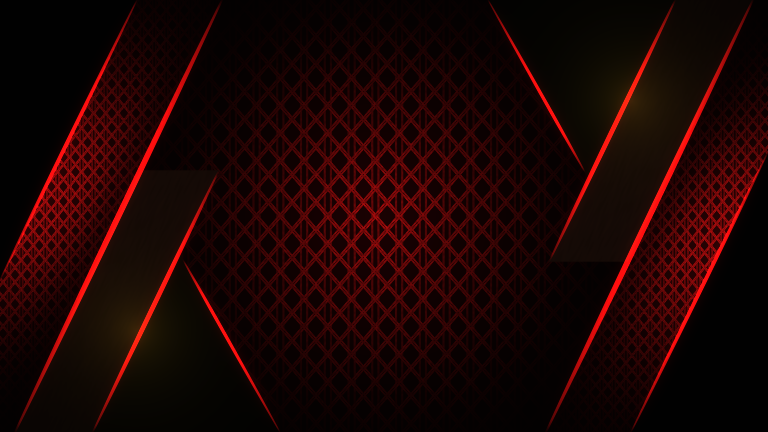
A WebGL 2 fragment shader for this background:

```glsl
#version 300 es
precision highp float;
// Dark red lattice between slanted panels with glowing, tapered edges.
uniform vec2 u_resolution;
out vec4 outColor;

const vec3 RED = vec3(0.96, 0.05, 0.05);
const vec3 LATTICE_RED = vec3(0.66, 0.045, 0.045);
const vec3 PANEL_BROWN = vec3(0.075, 0.036, 0.022);
const vec3 OLIVE = vec3(0.19, 0.14, 0.02);

vec2 hashGradient(vec2 cell) {
    vec2 k = vec2(dot(cell, vec2(127.1, 311.7)), dot(cell, vec2(269.5, 183.3)));
    return 2.0 * fract(sin(k) * 43758.5) - 1.0;
}

float gradientNoise(vec2 p) {
    vec2 i = floor(p), f = fract(p);
    vec2 w = f * f * (3.0 - 2.0 * f);
    vec2 e = vec2(1.0, 0.0);
    float low = mix(dot(hashGradient(i), f),
                    dot(hashGradient(i + e.xy), f - e.xy), w.x);
    float high = mix(dot(hashGradient(i + e.yx), f - e.yx),
                     dot(hashGradient(i + e.xx), f - e.xx), w.x);
    return mix(low, high, w.y);
}

// Signed distance to the line from a to b; positive on the right when b is lower.
float sideOf(vec2 p, vec2 a, vec2 b) {
    vec2 d = normalize(b - a), v = p - a;
    return d.x * v.y - d.y * v.x;
}

float fill(float d, float pixel) {
    return smoothstep(-pixel, pixel, d);
}

// Pair of parallel strokes repeated once per unit of t.
float doubleStroke(float t, float gap, float width, float pixel) {
    float d = abs(abs(fract(t + 0.5) - 0.5) - gap);
    return 1.0 - smoothstep(width, width + pixel, d);
}

// Crossing diagonals and paired verticals, with a fine beaded grain.
float lattice(vec2 p, vec2 cell, float pixel) {
    vec2 t = p / cell;
    float blur = 1.2 * pixel / cell.x;
    float diagonals = max(doubleStroke(t.x + t.y, 0.06, 0.025, blur),
                          doubleStroke(t.x - t.y, 0.06, 0.025, blur));
    float verticals = doubleStroke(t.x, 0.13, 0.02, blur);
    float grain = 0.85 + 0.5 * gradientNoise(t * 9.0);
    return max(diagonals, 0.65 * verticals) * grain;
}

// Stroke that thins and dims away from its brightest point, peak in 0..1.
vec3 glowEdge(vec2 p, vec2 a, vec2 b, float peak, float width, float pixel) {
    vec2 d = b - a;
    float t = dot(p - a, d) / dot(d, d);
    float inside = smoothstep(-0.01, 0.03, t) * smoothstep(1.01, 0.97, t);
    float reach = t < peak ? peak : 1.0 - peak;
    float fade = 1.0 - pow(min(abs(t - peak) / reach, 1.0), 2.0);
    float dist = abs(sideOf(p, a, b));
    float halfWidth = width * (0.3 + 0.7 * fade);
    float core = 1.0 - smoothstep(halfWidth - pixel * 0.5, halfWidth + pixel * 0.7, dist);
    float halo = 0.14 * exp(-dist / 0.01);
    return RED * inside * (core * (0.25 + 0.75 * fade) + halo * fade);
}

void main() {
    float pixel = 1.0 / u_resolution.y;
    vec2 p = (gl_FragCoord.xy - 0.5 * u_resolution) * pixel;
    // The two sides are half-turn copies of each other.
    vec2 q = p.x < 0.0 ? p : -p;

    vec2 outerTop = vec2(-0.572, 0.5), outerEnd = vec2(-0.889, -0.148);
    vec2 mainTop = vec2(-0.375, 0.5), mainEnd = vec2(-0.854, -0.5);
    vec2 innerTop = vec2(-0.384, 0.102), innerEnd = vec2(-0.674, -0.5);
    vec2 wedgeTop = vec2(-0.465, -0.102), wedgeEnd = vec2(-0.241, -0.5);
    float outerSide = sideOf(q, outerTop, outerEnd);
    float mainSide = sideOf(q, mainTop, mainEnd);
    float innerSide = sideOf(q, innerTop, innerEnd);
    float wedgeSide = sideOf(q, wedgeTop, wedgeEnd);

    // Central lattice under a soft spotlight
    float radius = length(p - vec2(-0.02, 0.0));
    float spot = exp(-4.2 * sqrt(radius * radius + 0.008)) * smoothstep(0.65, 0.25, radius);
    float net = lattice(p + vec2(0.02, 0.0), vec2(0.055, 0.064), pixel);
    vec3 color = vec3(0.012, 0.002, 0.002) + spot * (vec3(0.13, 0.006, 0.008) + 1.15 * LATTICE_RED * net);

    // Outer band with a finer lattice
    float bandLight = exp(-pow((q.y - 0.04) / 0.27, 2.0)) * smoothstep(0.24, 0.03, outerSide);
    float weave = lattice(q, vec2(0.028, 0.034), pixel);
    vec3 band = vec3(0.01, 0.002, 0.002) + bandLight * (vec3(0.13, 0.008, 0.01) + 0.8 * LATTICE_RED * weave);
    color = mix(color, band, fill(-mainSide, pixel));
    color = mix(color, vec3(0.002), fill(-outerSide, pixel));

    // Brushed panel and dark wedge share an olive glow
    float glow = exp(-length(q - vec2(-0.575, -0.265)) / 0.09);
    float brushed = 1.0 + 0.2 * gradientNoise(vec2(mainSide * 160.0, q.y * 25.0));
    vec3 panel = PANEL_BROWN * brushed * mix(0.45, 1.0, smoothstep(-0.5, 0.08, q.y)) + OLIVE * glow * 0.8;
    vec3 wedge = vec3(0.008, 0.007, 0.004) + OLIVE * glow * 0.9;
    color = mix(color, wedge, fill(innerSide, pixel) * fill(-wedgeSide, pixel));
    color = mix(color, panel, fill(min(min(mainSide, -innerSide), 0.106 - q.y), pixel));

    // Glowing edges
    color += glowEdge(q, outerTop, outerEnd, 0.52, 0.0042, pixel);
    color += glowEdge(q, mainTop, mainEnd, 0.48, 0.0065, pixel);
    color += glowEdge(q, innerTop, innerEnd, 0.5, 0.0052, pixel);
    color += glowEdge(q, wedgeTop, wedgeEnd, 0.35, 0.0036, pixel);

    outColor = vec4(min(color, vec3(1.0)), 1.0);
}
```
